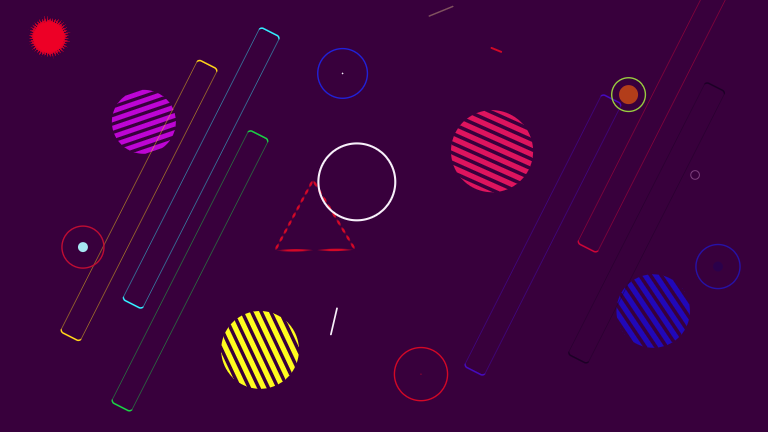
Write a Shadertoy shader that draws this background.

```glsl
#define BACKGROUND vec3(0.22, 0.0, 0.235)
#define BAR_SPAN vec2(0.3195, 0.63)
#define BAR_HALF_WIDTH 0.0256
#define BAR_CORNER 0.008
#define SIDE_OPACITY 0.5
#define STRIPE_DUTY 0.6
#define DASH_REACH 0.33
#define BURST_SPIKES 44.0
#define RED vec3(0.83, 0.03, 0.15)
#define WHITE vec3(0.97, 0.94, 0.98)

float hash(float n) { return fract(sin(n * 127.1) * 43758.5453); }

// Coverage of a signed distance, smoothed over one pixel
float fill(float d) { return clamp(0.5 - d * iResolution.y, 0.0, 1.0); }

void paint(inout vec3 col, vec3 ink, float cover) { col = mix(col, ink, cover); }

float segment(vec2 p, vec2 a, vec2 b) {
    vec2 pa = p - a, ba = b - a;
    return length(pa - ba * clamp(dot(pa, ba) / dot(ba, ba), 0.0, 1.0));
}

float roundBox(vec2 p, vec2 halfSize, float r) {
    vec2 q = abs(p) - halfSize + r;
    return length(max(q, 0.0)) + min(max(q.x, q.y), 0.0) - r;
}

// Disc cut into parallel stripes running at the given angle
void stripedDisc(inout vec3 col, vec2 p, float radius, float angle, float period, vec3 ink) {
    float across = dot(p, vec2(-sin(angle), cos(angle)));
    float stripe = (abs(fract(across / period) - 0.5) - 0.5 * STRIPE_DUTY) * period;
    paint(col, ink, fill(max(length(p) - radius, stripe)));
}

// Ring with a filled dot at its centre
void target(inout vec3 col, vec2 p, float radius, vec3 ink, float dotRadius, vec3 dotInk) {
    float r = length(p);
    paint(col, ink, fill(abs(r - radius) - 0.0016));
    paint(col, dotInk, fill(r - dotRadius));
}

// Slanted outline with bright short ends and faint long sides
void bar(inout vec3 col, vec2 p, vec2 foot, vec3 ink) {
    float len = length(BAR_SPAN);
    vec2 axis = BAR_SPAN / len;
    vec2 q = p - foot - 0.5 * BAR_SPAN;
    q = vec2(dot(q, vec2(axis.y, -axis.x)), dot(q, axis));
    float edge = abs(roundBox(q, vec2(BAR_HALF_WIDTH, 0.5 * len), BAR_CORNER));
    float end = smoothstep(0.5 * len - 0.009, 0.5 * len - 0.003, abs(q.y));
    paint(col, ink, fill(edge - mix(0.0009, 0.0018, end)) * mix(SIDE_OPACITY, 1.0, end));
}

// Row of lens-shaped dashes between two points
void dashes(inout vec3 col, vec2 p, vec2 a, vec2 b, float count, vec3 ink) {
    vec2 axis = normalize(b - a);
    float t = dot(p - a, axis) / length(b - a);
    float across = dot(p - a, vec2(-axis.y, axis.x));
    float thickness = 0.0028;
    float lens = length(vec2((fract(t * count) - 0.5) / DASH_REACH, across / thickness)) - 1.0;
    paint(col, ink, fill(lens * thickness) * step(0.0, t) * step(t, 1.0));
}

// Solid core with uneven spikes that fade outwards
void burst(inout vec3 col, vec2 p, vec3 ink) {
    float turn = (atan(p.y, p.x) / 6.28318 + 0.5) * BURST_SPIKES;
    float peak = 1.0 - 2.0 * abs(fract(turn) - 0.5);
    float reach = 0.036 + peak * mix(0.009, 0.017, hash(floor(turn)));
    float r = length(p);
    paint(col, ink, fill(r - reach) * (1.0 - 0.65 * smoothstep(0.032, 0.052, r)));
}

void mainImage(out vec4 fragColor, in vec2 fragCoord) {
    // Canvas height is one unit; x is scaled to keep a 16:9 layout
    vec2 p = fragCoord / iResolution.y;
    p.x += 0.5 * (16.0 / 9.0 - iResolution.x / iResolution.y);
    vec3 col = BACKGROUND;

    // Striped discs
    stripedDisc(col, p - vec2(0.333, 0.718), 0.074, 0.33, 0.0187, vec3(0.74, 0.02, 0.83));
    stripedDisc(col, p - vec2(1.139, 0.650), 0.095, -0.42, 0.0205, vec3(0.87, 0.08, 0.37));
    stripedDisc(col, p - vec2(0.602, 0.190), 0.090, -1.13, 0.0200, vec3(1.0, 0.99, 0.12));
    stripedDisc(col, p - vec2(1.512, 0.280), 0.085, -0.98, 0.0205, vec3(0.13, 0.03, 0.72));

    // Slanted bars
    bar(col, p, vec2(0.162, 0.221), vec3(1.0, 0.83, 0.1));
    bar(col, p, vec2(0.306, 0.296), vec3(0.2, 0.93, 1.0));
    bar(col, p, vec2(0.280, 0.058), vec3(0.1, 0.82, 0.27));
    bar(col, p, vec2(1.097, 0.141), vec3(0.27, 0.04, 0.75));
    bar(col, p, vec2(1.359, 0.426), vec3(0.8, 0.02, 0.22));
    bar(col, p, vec2(1.337, 0.169), vec3(0.11, 0.0, 0.15));

    // Dashed triangle
    vec2 apex = vec2(0.7245, 0.583), left = vec2(0.6366, 0.420), right = vec2(0.822, 0.422);
    dashes(col, p, left, apex, 9.0, RED);
    dashes(col, p, apex, right, 9.0, RED);
    dashes(col, p, left, right, 2.0, RED);

    // Rings
    target(col, p - vec2(0.793, 0.830), 0.0575, vec3(0.13, 0.13, 0.85), 0.0018, WHITE);
    target(col, p - vec2(0.192, 0.428), 0.0486, vec3(0.75, 0.05, 0.2), 0.0115, vec3(0.65, 0.9, 0.95));
    target(col, p - vec2(0.9745, 0.134), 0.0615, RED, 0.0010, RED);
    target(col, p - vec2(1.455, 0.781), 0.039, vec3(0.6, 0.8, 0.25), 0.022, vec3(0.7, 0.24, 0.1));
    target(col, p - vec2(1.662, 0.383), 0.051, vec3(0.15, 0.07, 0.66), 0.0115, vec3(0.17, 0.0, 0.29));
    paint(col, vec3(0.48, 0.24, 0.48), fill(abs(length(p - vec2(1.609, 0.595)) - 0.0100) - 0.0012));
    paint(col, WHITE, fill(abs(length(p - vec2(0.826, 0.579)) - 0.089) - 0.0024));

    // Loose strokes and the burst
    paint(col, vec3(0.5, 0.32, 0.37), fill(segment(p, vec2(0.994, 0.963), vec2(1.048, 0.985)) - 0.0017));
    paint(col, RED, fill(segment(p, vec2(1.138, 0.889), vec2(1.160, 0.880)) - 0.0022));
    paint(col, WHITE, fill(segment(p, vec2(0.766, 0.226), vec2(0.780, 0.286)) - 0.0020));
    burst(col, p - vec2(0.113, 0.914), vec3(0.93, 0.0, 0.15));

    fragColor = vec4(col, 1.0);
}
```
